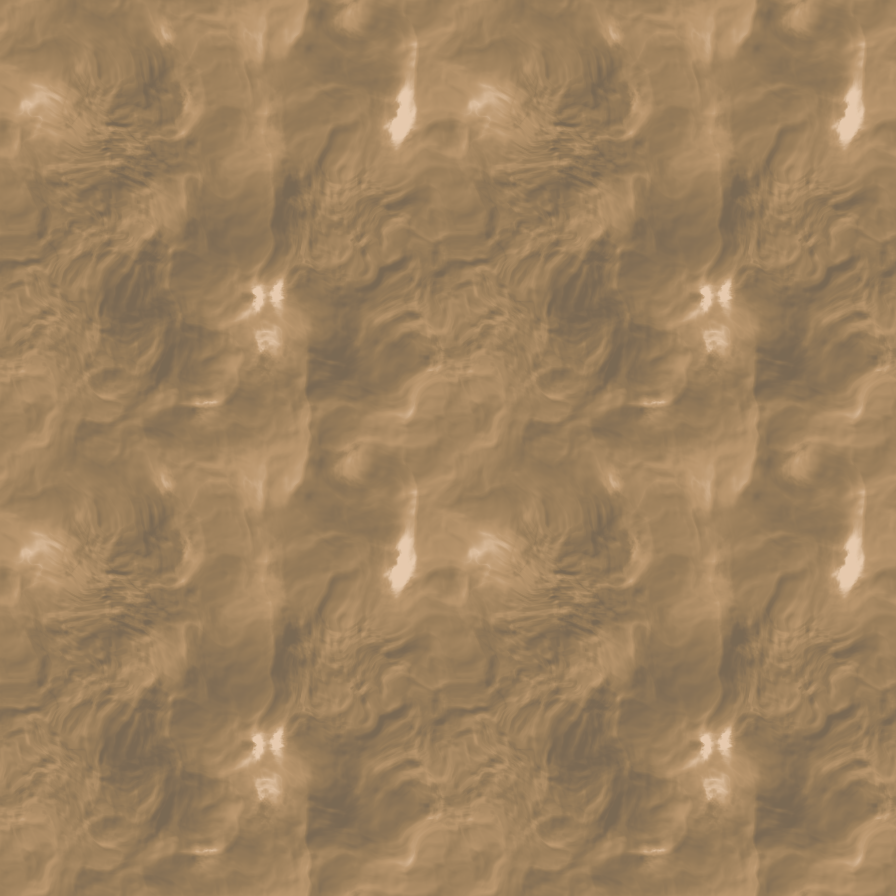
This texture is drawn by a WebGL 1 fragment shader. Its source:

```glsl
precision highp float;
// Weathered tan rock with folded relief and pale mineral patches, tiled two by two.
uniform vec2 u_resolution;

float hash(vec2 p) {
  return fract(sin(dot(p, vec2(127.1, 311.7))) * 43758.55);
}

// Value noise that wraps after a whole number of cells
float noise(vec2 p, float period, float seed) {
  vec2 i = floor(p), f = p - i;
  f = f * f * f * (f * (f * 6.0 - 15.0) + 10.0);
  vec2 a = floor(mod(i + 0.5, period)), b = floor(mod(i + 1.5, period));
  return mix(mix(hash(a + seed), hash(vec2(b.x, a.y) + seed), f.x),
             mix(hash(vec2(a.x, b.y) + seed), hash(b + seed), f.x), f.y);
}

// Octave sum; ridge blends each octave towards sharp crests
float fbm(vec2 p, float freq, float seed, float gain, float ridge) {
  float sum = 0.0, total = 0.0, amp = 1.0;
  for (int i = 0; i < 5; i++) {
    float n = noise(p * freq, freq, seed + freq * 1.37);
    sum += amp * mix(n, 1.0 - abs(2.0 * n - 1.0), ridge);
    total += amp;
    amp *= gain;
    freq *= 2.0;
  }
  return sum / total;
}

vec2 warp(vec2 p) {
  return vec2(fbm(p, 4.0, 3.1, 0.4, 0.0), fbm(p, 4.0, 17.3, 0.4, 0.0)) - 0.5;
}

float height(vec2 p, float gain) {
  return fbm(p + 0.27 * warp(p), 6.0, 41.7, gain, 0.45);
}

// Soft elliptical patch that wraps around the tile
float patchAt(vec2 p, vec2 center, vec2 size) {
  vec2 d = (fract(p - center + 0.5) - 0.5) / size;
  return exp(-dot(d, d));
}

void main() {
  vec2 p = gl_FragCoord.xy / u_resolution * 2.0;
  vec2 bend = warp(p);
  float grain = fbm(p + 0.15 * bend, 16.0, 29.0, 0.6, 0.0);
  vec2 s = p + 0.10 * bend + 0.07 * (grain - 0.5);

  // Height and slope, lit from the upper left; roughness varies over the tile
  float rough = smoothstep(0.25, 0.75, noise(p * 4.0, 4.0, 8.3));
  float gain = mix(0.36, 0.62, rough);
  float h = height(p, gain);
  float slope = h - height(p + vec2(-0.008, 0.010), gain);
  float tone = 0.385 + 0.8 * (h - 0.55) + 3.3 * slope;

  // Diagonal bands; the unit shear keeps the tiling
  vec2 sheared = vec2(p.x - p.y, p.y) + 0.3 * bend;
  tone += 1.1 * (fbm(sheared, 4.0, 52.4, 0.5, 0.0) - 0.5);

  // Broad pale ground and shadowed hollows
  float pale = patchAt(s, vec2(0.64, 0.29), vec2(0.10, 0.13))
             + patchAt(s, vec2(0.10, 0.72), vec2(0.08, 0.09))
             + patchAt(s, vec2(0.89, 0.27), vec2(0.08, 0.06))
             + patchAt(s, vec2(0.60, 0.70), vec2(0.025, 0.13))
             + patchAt(s, vec2(0.52, 0.95), vec2(0.16, 0.05));
  float hollow = patchAt(s, vec2(0.75, 0.78), vec2(0.11, 0.08))
               + patchAt(s, vec2(0.46, 0.59), vec2(0.07, 0.05))
               + patchAt(s, vec2(0.22, 0.40), vec2(0.04, 0.06))
               + patchAt(s, vec2(0.40, 0.25), vec2(0.07, 0.11));
  tone += 0.30 * pale - 0.26 * hollow;

  // Thin light veins and dark creases
  float vein = 1.0 - abs(2.0 * fbm(p + 0.2 * bend, 4.0, 63.9, 0.55, 0.0) - 1.0);
  float crease = 1.0 - abs(2.0 * fbm(p + 0.2 * bend.yx, 4.0, 88.1, 0.5, 0.0) - 1.0);
  tone += pow(vein, 14.0) * (0.03 + 0.26 * pale);
  tone -= 0.20 * pow(crease, 22.0) * rough;

  // Bright mineral spots, broken up by fine grain
  float spots = patchAt(s, vec2(0.905, 0.74), vec2(0.032, 0.058))
              + patchAt(s, vec2(0.60, 0.345), vec2(0.020, 0.030))
              + patchAt(s, vec2(0.65, 0.36), vec2(0.018, 0.038))
              + 0.7 * patchAt(s, vec2(0.62, 0.22), vec2(0.030, 0.050))
              + 0.6 * patchAt(s, vec2(0.41, 0.80), vec2(0.025, 0.040))
              + 0.6 * patchAt(s, vec2(0.39, 0.935), vec2(0.022, 0.025))
              + 0.6 * patchAt(s, vec2(0.82, 0.96), vec2(0.025, 0.045))
              + 0.6 * patchAt(s, vec2(0.49, 0.10), vec2(0.025, 0.045));
  tone += spots * (0.4 + 0.7 * smoothstep(0.32, 0.6, grain));

  // Grey-brown shade through tan to pale sand
  vec3 color = mix(vec3(0.48, 0.41, 0.325), vec3(0.60, 0.49, 0.35),
                   smoothstep(-0.15, 0.54, tone));
  color = mix(color, vec3(0.73, 0.59, 0.43), smoothstep(0.34, 0.96, tone));
  color = mix(color, vec3(0.90, 0.79, 0.68), smoothstep(0.85, 1.5, tone));
  gl_FragColor = vec4(color, 1.0);
}
```
